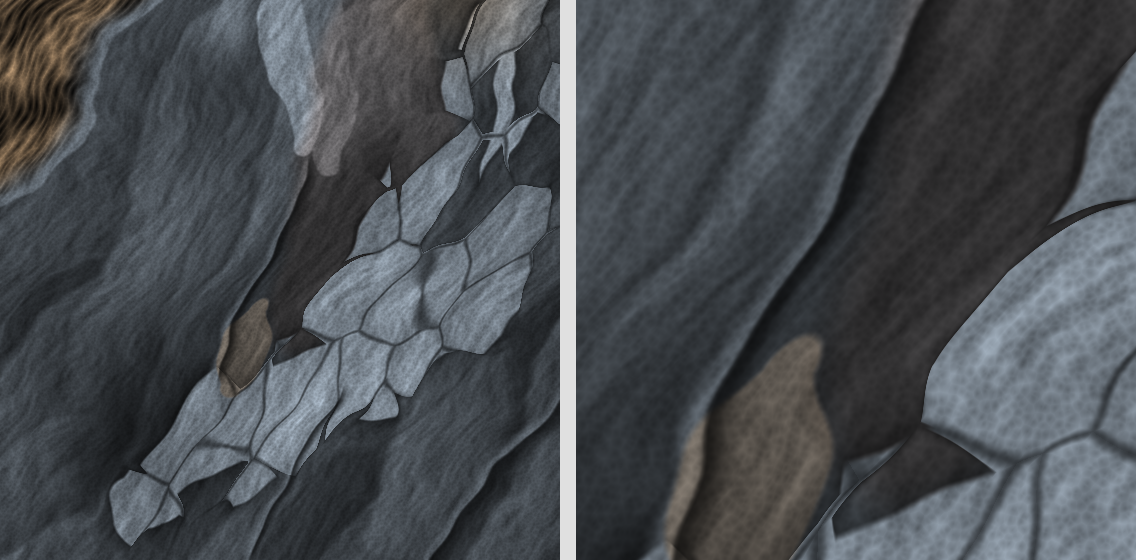
Left: the whole. Right: its middle third, enlarged.
Write a WebGL 1 fragment shader that draws this texture.

```glsl
precision highp float;
uniform vec2 u_resolution;

const vec2 GRAIN = vec2(0.57, 0.82);
const vec3 COOL = vec3(0.92, 1.0, 1.08);
const vec3 DUSKY = vec3(1.02, 1.0, 1.02);
const vec3 OCHRE = vec3(1.22, 1.0, 0.76);

vec2 hash2(vec2 p) {
  vec3 q = fract(p.xyx * vec3(0.1031, 0.1030, 0.0973));
  q += dot(q, q.yzx + 33.33);
  return fract((q.xx + q.yz) * q.zy);
}

// Cellular noise: nearest distance, gap to the second nearest, cell id
vec3 cells(vec2 p) {
  vec2 base = floor(p);
  float nearest = 8.0, second = 8.0, id = 0.0;
  for (int j = -1; j <= 1; j++) {
    for (int i = -1; i <= 1; i++) {
      vec2 cell = base + vec2(float(i), float(j));
      float d = length(cell + hash2(cell) - p);
      if (d < nearest) {
        second = nearest;
        nearest = d;
        id = hash2(cell + 17.3).x;
      } else {
        second = min(second, d);
      }
    }
  }
  return vec3(nearest, second - nearest, id);
}

float roughness(vec2 p) {
  float sum = 0.0, amp = 0.5;
  for (int i = 0; i < 5; i++) {
    sum += amp * (cells(p).x - 0.45);
    p = mat2(0.8, 0.6, -0.6, 0.8) * p * 2.1 + 5.7;
    amp *= 0.55;
  }
  return sum;
}

// Layered sines that make straight edges wander
vec2 waver(vec2 p) {
  vec2 w = vec2(0.0);
  float freq = 7.0, amp = 0.02;
  for (int i = 0; i < 5; i++) {
    w += amp * sin(freq * (p + w).yx + vec2(1.7, 4.1) * float(i));
    freq *= 1.9;
    amp *= 0.55;
  }
  return w;
}

float spot(vec2 p, vec2 centre, vec2 size) {
  vec2 d = (p - centre) / size;
  return exp(-dot(d, d));
}

// Position along a line (0 to 1) and signed distance to its right
vec2 lineCoords(vec2 p, vec2 a, vec2 b) {
  vec2 dir = normalize(b - a), rel = p - a;
  return vec2(dot(rel, dir) / length(b - a), rel.x * dir.y - rel.y * dir.x);
}

float spindle(vec2 p, vec2 a, vec2 b, float width) {
  float t = clamp(dot(p - a, b - a) / dot(b - a, b - a), 0.0, 1.0);
  return length(p - mix(a, b, t)) - width * (0.4 + 0.6 * sin(3.14 * t));
}

float inside(float d) { return 1.0 - smoothstep(-0.003, 0.003, d); }

// Dark cleft with a pale lip on its left
float cleave(float tone, vec2 l, float width) {
  float span = smoothstep(0.0, 0.12, l.x) * (1.0 - smoothstep(0.85, 1.0, l.x));
  float dark = smoothstep(-0.003, 0.002, l.y) * (1.0 - smoothstep(0.0, width, l.y));
  float lip = smoothstep(-0.02, -0.004, l.y) * (1.0 - smoothstep(-0.004, 0.0, l.y));
  return mix(mix(tone, 0.07, 0.85 * dark * span), 0.45, 0.6 * lip * span);
}

void main() {
  vec2 uv = gl_FragCoord.xy / min(u_resolution.x, u_resolution.y);
  vec2 p = uv + waver(uv);
  vec2 bed = vec2(dot(p, GRAIN), dot(p, vec2(-GRAIN.y, GRAIN.x)));

  // Surface texture
  vec2 rock = bed * vec2(8.0, 17.0);
  float relief = roughness(rock) - roughness(rock + vec2(0.05, -0.13));
  float streak = cells(bed * vec2(15.0, 105.0)).x - 0.45;
  float grit = cells(uv * 180.0).x - 0.45;

  // Folded dark slabs
  float fold = fract(bed.y * 4.6 + 0.25 * sin(bed.x * 5.0) + 0.1 * sin(bed.x * 11.0 + bed.y * 8.0));
  vec3 plate = cells(bed * vec2(2.6, 8.0));
  float tone = 0.185 + 0.11 * fold * (1.0 - smoothstep(0.92, 1.0, fold));
  tone += 0.09 * (plate.z - 0.5) * smoothstep(0.0, 0.08, plate.y);
  tone += 0.07 * spot(p, vec2(0.27, 0.66), vec2(0.14, 0.2)) + 0.06 * spot(p, vec2(0.04, 0.25), vec2(0.12, 0.2));
  tone += 0.2 * spot(p, vec2(0.43, 0.97), vec2(0.06, 0.07));
  tone *= 1.0 - 0.5 * spot(p, vec2(0.26, 0.24), vec2(0.13, 0.17));

  // Smooth dusky slab and the ochre hollow below it
  float dusky = 1.0 - smoothstep(-0.02, 0.02, spindle(p, vec2(0.55, 0.4), vec2(0.74, 1.02), 0.13));
  tone = mix(tone, 0.2 + 0.13 * smoothstep(0.55, 1.0, p.y) + 0.3 * (tone - 0.23), dusky);
  float hollow = inside(spindle(p, vec2(0.42, 0.31), vec2(0.48, 0.44), 0.045));
  tone = mix(tone, 0.34, hollow);
  float warmth = max(0.5 * hollow, 0.5 * spot(p, vec2(0.85, 1.0), vec2(0.12, 0.1)));

  // Pale chipped seam
  vec3 chip = cells(bed * vec2(6.0, 13.0) + 3.0);
  float band = min(spindle(p, vec2(0.28, 0.12), vec2(0.64, 0.37), 0.1),
                   spindle(p, vec2(0.58, 0.29), vec2(0.93, 0.6), 0.105));
  band = min(band, spindle(p, vec2(0.8, 0.6), vec2(0.98, 1.04), 0.06));
  band = min(band, spindle(p, vec2(0.65, 0.48), vec2(0.77, 0.73), 0.03));
  band += 0.1 * (chip.z - 0.5) * smoothstep(0.0, 0.1, chip.y);
  float pale = inside(band);
  float chipTone = 0.42 + 0.15 * fract(chip.z * 7.3) + 0.12 * (0.4 - chip.x);
  chipTone *= mix(0.5, 1.0, smoothstep(0.0, 0.08, chip.y));
  tone *= 1.0 - 0.45 * exp(-max(band, 0.0) * 45.0);
  tone = mix(tone, chipTone, pale);

  // Pale tongues at the top
  float tongue = inside(spindle(p, vec2(0.52, 0.72), vec2(0.53, 1.08), 0.045));
  float veil = inside(spindle(p, vec2(0.56, 0.68), vec2(0.61, 1.08), 0.05));
  tone = mix(tone, 0.39, veil);
  tone = mix(tone, 0.52, tongue);

  // Long clefts
  tone = cleave(tone, lineCoords(p, vec2(0.39, 0.3), vec2(0.54, 0.72)), 0.022);
  tone = cleave(tone, lineCoords(p, vec2(0.74, -0.05), vec2(1.04, 0.33)), 0.045);
  tone = cleave(tone, lineCoords(p, vec2(0.44, -0.02), vec2(0.63, 0.3)), 0.018);

  // Weathered ochre corner with a pale rim
  vec2 edge = lineCoords(p, vec2(0.0, 0.655), vec2(0.3, 1.0));
  float corner = edge.y - 0.03 * sin(edge.x * 5.0 + 0.4);
  float ochre = inside(corner);
  float rust = 0.25 + 0.1 * sin(bed.y * 42.0 + 3.0 * sin(bed.x * 9.0)) + 0.3 * streak;
  tone = mix(tone, mix(rust, 0.42, smoothstep(-0.035, -0.005, corner)), ochre);
  warmth = max(warmth, ochre * (1.0 - smoothstep(-0.06, -0.01, corner)));

  // Light, grit and tint
  tone *= 1.0 + 0.9 * relief + 0.22 * streak + 0.2 * grit;
  vec3 tint = mix(COOL, DUSKY, dusky * (1.0 - pale));
  gl_FragColor = vec4(max(tone, 0.04) * mix(tint, OCHRE, warmth), 1.0);
}
```
